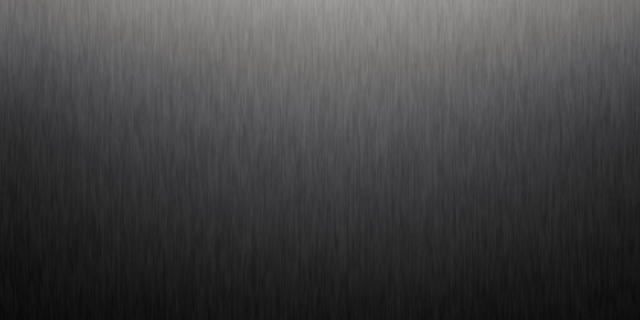
A Shadertoy shader for this texture:

```glsl
// Dark brushed metal: a soft light from the top centre fades to near black
// at the bottom corners. Layers of stretched value noise, shifted per column,
// make the fine vertical grain; a slow tint runs from warm to cool.

const float LIGHT_X = 0.53;         // horizontal centre of the light
const float FLOOR_LEVEL = 0.085;    // brightness at the bottom centre
const float LIGHT_SLOPE = 0.31;     // linear rise towards the top
const float LIGHT_CURVE = 0.19;     // extra quadratic rise
const float SIDE_FADE_LOW = 0.46;   // side darkening at the bottom
const float SIDE_FADE_TOP = 0.27;   // side darkening at the top
const vec2 FINE_GRAIN = vec2(420.0, 20.0);
const vec2 MEDIUM_GRAIN = vec2(210.0, 11.0);
const vec2 SPECK_GRAIN = vec2(500.0, 75.0);
const float BAND_FREQUENCY = 36.0;
const float GRAIN_STRENGTH = 0.085;
const vec3 WARM_TINT = vec3(1.015, 1.0, 0.985);
const vec3 COOL_TINT = vec3(0.99, 0.99, 1.03);
const vec3 DARK_TINT = vec3(1.0, 1.0, 1.01);

float hash(vec2 p) {
    return fract(sin(dot(p, vec2(127.1, 311.7))) * 43758.5453);
}

// Smooth noise along one column of streaks, with a random vertical shift
float columnNoise(float column, float y) {
    y += 17.0 * hash(vec2(column, 3.7));
    float cell = floor(y);
    float blend = smoothstep(0.0, 1.0, fract(y));
    return mix(hash(vec2(column, cell)), hash(vec2(column, cell + 1.0)), blend);
}

// Vertical streaks, blended between neighbouring columns, from -0.5 to 0.5
float streaks(vec2 p) {
    float column = floor(p.x);
    float blend = smoothstep(0.0, 1.0, fract(p.x));
    return mix(columnNoise(column, p.y), columnNoise(column + 1.0, p.y), blend) - 0.5;
}

// Broad light, brightest at the top and fading to the sides
float lightLevel(vec2 uv) {
    float level = FLOOR_LEVEL + uv.y * (LIGHT_SLOPE + LIGHT_CURVE * uv.y);
    float side = min(abs(uv.x - LIGHT_X) * 2.0, 1.0);
    float fade = mix(SIDE_FADE_LOW, SIDE_FADE_TOP, smoothstep(0.5, 1.0, uv.y));
    return level * (1.0 - fade * pow(side, 1.7));
}

void mainImage(out vec4 fragColor, in vec2 fragCoord) {
    vec2 uv = fragCoord / iResolution.xy;
    float light = lightLevel(uv);

    // Brushed grain, from fine hairs to faint wide bands
    float grain = 0.60 * streaks(uv * FINE_GRAIN)
                + 0.30 * streaks(uv * MEDIUM_GRAIN + 41.0)
                + 0.30 * streaks(uv * SPECK_GRAIN + 97.0)
                + 0.12 * streaks(vec2(uv.x * BAND_FREQUENCY, uv.y * 1.5) + 13.0);
    float strength = GRAIN_STRENGTH * mix(0.65, 1.0, smoothstep(0.05, 0.35, light));
    float value = light + strength * grain;

    // Neutral shadows, cool middle, warm highlight
    vec3 tint = mix(DARK_TINT, COOL_TINT, smoothstep(0.08, 0.25, light));
    tint = mix(tint, WARM_TINT, smoothstep(0.28, 0.48, light));
    fragColor = vec4(clamp(value * tint, 0.0, 1.0), 1.0);
}
```
